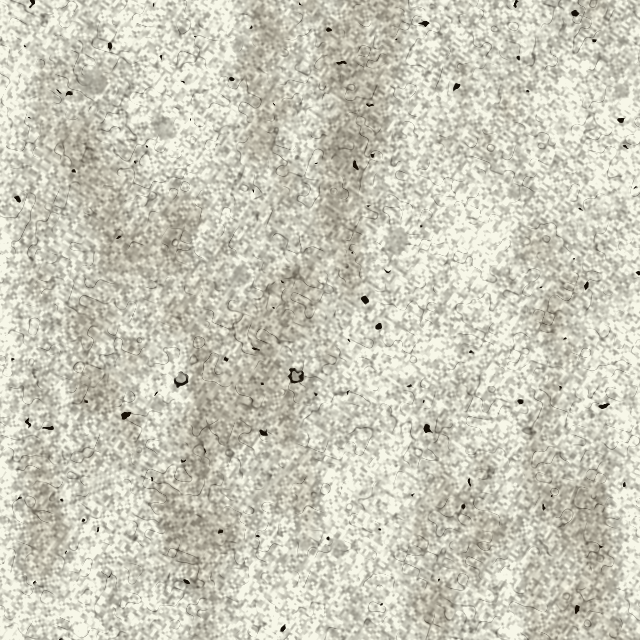
This texture is drawn by a Shadertoy shader. Its source:

```glsl
const vec3 INK = vec3(0.05, 0.03, 0.0);
const vec3 LIGHT = vec3(0.97, 0.97, 0.91);
const vec3 STAIN_TINT = vec3(0.012, 0.0, -0.012);

const float BASE_TONE = 0.845;
const float FINE_CELLS = 235.0;
const float FINE_CONTRAST = 0.46;
const float COARSE_CELLS = 115.0;
const float COARSE_CONTRAST = 0.22;
const vec2 STREAK_CELLS = vec2(15.0, 5.0);
const vec2 BLOTCH_CELLS = vec2(29.0, 18.0);
const float STAIN_DEPTH = 0.44;
const float VEIN_CELLS = 68.0;
const float VEIN_WIDTH = 0.075;
const float VEIN_DEPTH = 0.23;
const float RAGGEDNESS = 0.006;
const float EDGE = 0.0012;
const float PORE_CELLS = 14.0;
const float PORE_CHANCE = 0.5;
const vec2 PORE_RADIUS = vec2(0.0018, 0.0065);
const float PIT_CELLS = 5.0;
const float PIT_CHANCE = 0.16;
const vec2 PIT_RADIUS = vec2(0.009, 0.013);
const float PATCH_CELLS = 6.0;
const float PATCH_CHANCE = 0.2;
const vec2 PATCH_RADIUS = vec2(0.010, 0.022);
const float PATCH_TONE = 0.66;

float hash(vec2 p) {
    return fract(sin(dot(p, vec2(127.1, 311.7))) * 43758.5453);
}

float noise(vec2 p) {
    vec2 i = floor(p), f = fract(p);
    f = f * f * (3.0 - 2.0 * f);
    float low = mix(hash(i), hash(i + vec2(1, 0)), f.x);
    float high = mix(hash(i + vec2(0, 1)), hash(i + vec2(1, 1)), f.x);
    return mix(low, high, f.y);
}

mat2 rotation(float angle) {
    float c = cos(angle), s = sin(angle);
    return mat2(c, s, -s, c);
}

// Signed distance to the nearest of many randomly placed ovals
float spotDistance(vec2 p, float cells, float chance, vec2 radii, float stretch, float seed) {
    float nearest = 1.0;
    vec2 home = floor(p * cells);
    for (int y = -1; y <= 1; y++) {
        for (int x = -1; x <= 1; x++) {
            vec2 cell = home + vec2(x, y);
            vec2 key = cell + seed;
            if (hash(key) > chance) continue;
            vec2 center = (cell + vec2(hash(key + 3.7), hash(key + 8.3))) / cells;
            float size = hash(key + 15.1);
            float radius = mix(radii.x, radii.y, size * size * size);
            float aspect = mix(1.0, stretch, hash(key + 21.9));
            vec2 q = rotation(6.2832 * hash(key + 27.3)) * (p - center);
            nearest = min(nearest, length(q * vec2(aspect, 1.0 / aspect)) - radius);
        }
    }
    return nearest;
}

void mainImage(out vec4 fragColor, in vec2 fragCoord) {
    vec2 p = fragCoord / iResolution.y;

    // Vertical streaks and blotches of dirt
    float stain = 0.6 * noise(p * STREAK_CELLS + 4.0) + 0.4 * noise(p * BLOTCH_CELLS + 31.0);
    float tone = BASE_TONE - STAIN_DEPTH * (stain - 0.5);

    // Sandy grain, weaker where the dirt is thick
    float grain = FINE_CONTRAST * (noise(rotation(0.6) * p * FINE_CELLS + 50.0) - 0.5)
                + COARSE_CONTRAST * (noise(rotation(1.1) * p * COARSE_CELLS + 90.0) - 0.5);
    grain *= mix(1.25, 0.75, stain);
    tone += grain;

    // Broken hairline veins
    float ridge = abs(noise(rotation(0.35) * p * VEIN_CELLS + 17.0) - 0.5);
    float vein = 1.0 - smoothstep(0.0, VEIN_WIDTH, ridge);
    vein *= smoothstep(0.35, 0.65, noise(p * 42.0 + 71.0));
    tone -= VEIN_DEPTH * vein;

    // Ragged coordinates for the holes
    vec2 wobble = vec2(noise(p * 170.0 + 5.0), noise(p * 170.0 + 44.0)) - 0.5;
    vec2 ragged = p + RAGGEDNESS * wobble;

    // Smooth grey patches
    float patchDist = spotDistance(ragged, PATCH_CELLS, PATCH_CHANCE, PATCH_RADIUS, 1.2, 63.0);
    float patchMask = 1.0 - smoothstep(-0.004, 0.004, patchDist);
    tone = mix(tone, PATCH_TONE + 0.35 * grain, 0.75 * patchMask);

    // Shallow pits with a dark, uneven rim
    float pitDist = spotDistance(ragged, PIT_CELLS, PIT_CHANCE, PIT_RADIUS, 1.15, 12.0);
    float rim = 1.0 - smoothstep(EDGE, 3.0 * EDGE, abs(pitDist));
    rim *= smoothstep(0.15, 0.55, noise(p * 75.0 + 23.0));
    float floorMask = 1.0 - smoothstep(-EDGE, EDGE, pitDist);
    tone = mix(tone, PATCH_TONE + 0.5 * grain, floorMask);
    tone = mix(tone, 0.05, rim);

    // Small black pores
    float poreDist = spotDistance(ragged, PORE_CELLS, PORE_CHANCE, PORE_RADIUS, 1.6, 37.0);
    float pore = 1.0 - smoothstep(-EDGE, EDGE, poreDist);
    tone = mix(tone, 0.03, pore);

    vec3 color = mix(INK, LIGHT, clamp(tone, 0.0, 1.0));
    color += STAIN_TINT * smoothstep(0.5, 0.8, stain);
    fragColor = vec4(color, 1.0);
}
```
